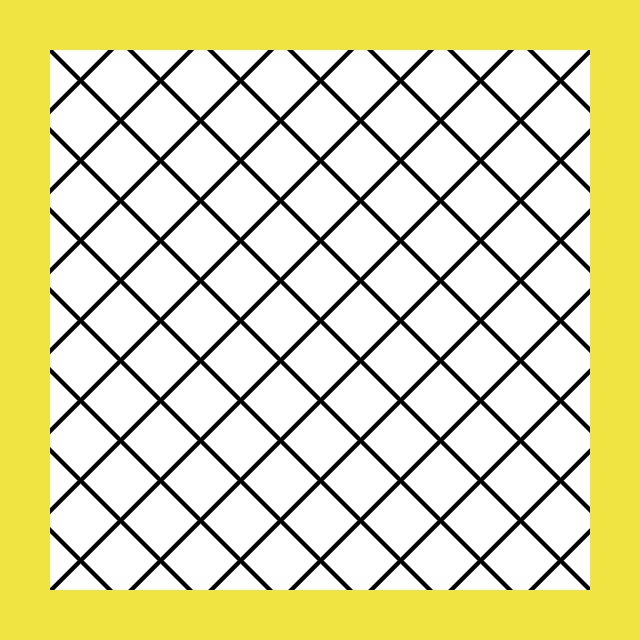
This pattern is drawn by a Shadertoy shader. Its source:

```glsl
// Diagonal black lattice on a white square panel with a plain yellow border.

// Distance to the nearest line of two crossing diagonal families, 8 repeats per canvas side
float latticeDistance(vec2 p) {
    vec2 diagonals = vec2(p.x + p.y, p.x - p.y) * 8.0;
    vec2 d = abs(fract(diagonals + 0.5) - 0.5) / (8.0 * sqrt(2.0));
    return min(d.x, d.y);
}

// Signed distance to a centred square
float squareDistance(vec2 p, float halfSide) {
    vec2 d = abs(p) - halfSide;
    return max(d.x, d.y);
}

// Coverage of a shape, smoothed over one pixel
float coverage(float dist, float pixel) {
    return clamp(0.5 - dist / pixel, 0.0, 1.0);
}

void mainImage(out vec4 fragColor, in vec2 fragCoord) {
    float pixel = 1.0 / min(iResolution.x, iResolution.y);
    vec2 p = (fragCoord - 0.5 * iResolution.xy) * pixel;

    // Lattice lines over the white panel, with a crossing near the centre
    float line = coverage(latticeDistance(p - vec2(0.001, -0.001)) - 0.0034, pixel);
    vec3 panel = mix(vec3(1.0), vec3(0.0), line);

    // Border around the panel
    float inside = coverage(squareDistance(p, 0.421875), pixel);
    vec3 color = mix(vec3(0.94, 0.894, 0.26), panel, inside);

    fragColor = vec4(color, 1.0);
}
```
